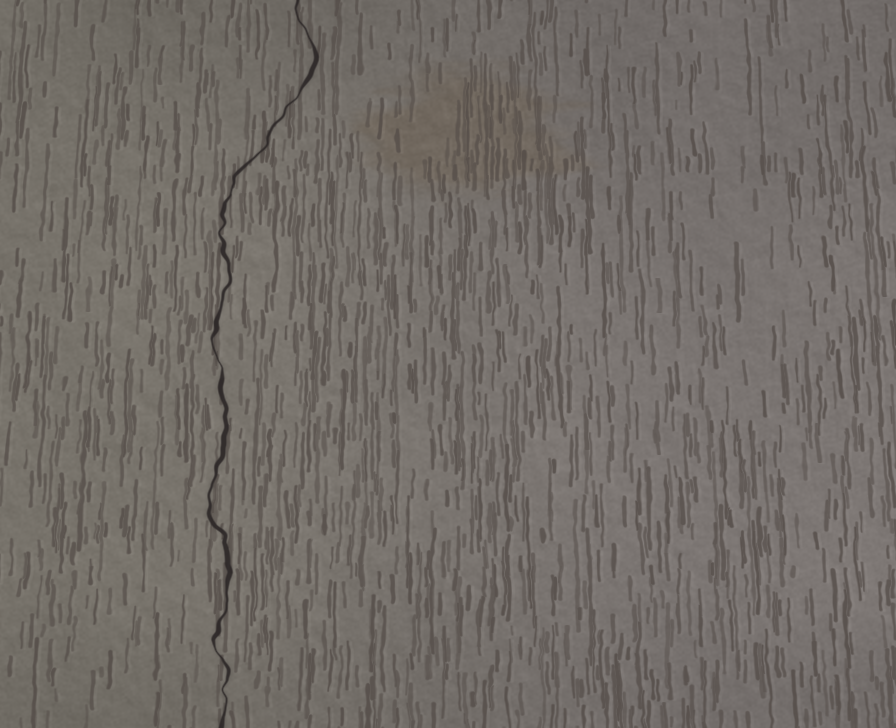
Write a WebGL 2 fragment shader that draws this texture.

```glsl
#version 300 es
precision highp float;

uniform vec2 u_resolution;
out vec4 fragColor;

float hash(vec2 p) {
  return fract(sin(dot(p, vec2(127.1, 311.7))) * 43758.5453);
}

float noise(vec2 p) {
  vec2 i = floor(p), f = fract(p);
  f = f * f * (3.0 - 2.0 * f);
  return mix(mix(hash(i), hash(i + vec2(1, 0)), f.x),
             mix(hash(i + vec2(0, 1)), hash(i + vec2(1, 1)), f.x), f.y);
}

float fbm(vec2 p) {
  float sum = 0.0, gain = 0.5;
  for (int i = 0; i < 4; i++) {
    sum += gain * noise(p);
    p = mat2(1.6, 1.2, -1.2, 1.6) * p + 7.3;
    gain *= 0.5;
  }
  return sum;
}

// Share of cells that hold a groove: streaky, thinner towards the top
float grooveDensity(vec2 p) {
  float streaks = noise(vec2(p.x * 11.0, p.y * 3.5) + 4.0);
  float middle = exp(-pow((p.x - 0.66) / 0.25, 2.0));
  return (0.10 + 0.33 * streaks + 0.09 * middle) * (1.0 - 0.45 * smoothstep(0.75, 1.0, p.y));
}

// Vertical scratches, from long strokes to short pits, in overlapping layers
float grooves(vec2 p, float blur) {
  float depth = 0.0;
  p.x += 0.005 * (noise(p * vec2(30.0, 22.0)) - 0.5) + 0.003 * (noise(p * 95.0) - 0.5);
  for (int i = 0; i < 7; i++) {
    float layer = float(i);
    vec2 cell = vec2(0.015 + 0.0013 * layer, 0.21 / (1.0 + 0.55 * layer));
    vec2 q = p + layer * vec2(0.373, 0.717) + 3.0;
    float column = floor(q.x / cell.x);
    q.y += cell.y * hash(vec2(column, layer));
    vec2 id = vec2(column, floor(q.y / cell.y));
    vec2 local = q - (id + 0.5) * cell;
    vec2 seed = id + 19.7 * layer;
    vec2 center = p - local;
    local.x -= (hash(seed + 1.3) - 0.5) * cell.x * 0.5;
    float halfLength = cell.y * mix(0.10, 0.46, hash(seed + 2.9));
    float halfWidth = mix(0.0016, 0.0031, hash(seed + 5.1));
    halfWidth *= 0.65 + 0.6 * noise(vec2(column * 3.7, p.y * 75.0));
    float dist = length(vec2(local.x, max(abs(local.y) - halfLength, 0.0))) - halfWidth;
    float present = step(hash(seed + 8.7), grooveDensity(center));
    float strength = mix(0.55, 1.0, hash(seed + 11.3));
    depth = max(depth, present * strength * (1.0 - smoothstep(-blur, blur, dist)));
  }
  return depth;
}

// Horizontal place of the crack at height y
float crackPath(float y) {
  float x = 0.304 + 0.128 * smoothstep(0.69, 0.93, y) - 0.024 * smoothstep(0.93, 1.0, y);
  x += 0.009 * sin(y * 33.0 + 0.5) * (1.0 - smoothstep(0.65, 0.75, y));
  return x + 0.016 * (noise(vec2(y * 24.0, 2.0)) - 0.5) + 0.008 * (noise(vec2(y * 75.0, 8.0)) - 0.5);
}

float crack(vec2 p, float blur) {
  float slope = (crackPath(p.y + 0.004) - crackPath(p.y - 0.004)) / 0.008;
  float dist = abs(p.x - crackPath(p.y)) / sqrt(1.0 + slope * slope);
  float halfWidth = 0.0008 + 0.0030 * noise(vec2(p.y * 38.0, 5.0));
  return 1.0 - smoothstep(-blur, blur, dist - halfWidth);
}

// Low bumps of the plaster and slanted trowel marks
float plaster(vec2 p) {
  float bumps = fbm(p * 48.0);
  float trowel = fbm(mat2(0.87, -0.5, 0.5, 0.87) * p * vec2(14.0, 60.0));
  return bumps + 0.5 * trowel;
}

void main() {
  vec2 p = gl_FragCoord.xy / u_resolution.y;
  float blur = max(0.0016, 0.7 / u_resolution.y);

  // Strokes lean together towards the top
  vec2 fan = vec2(0.615 + (p.x - 0.615) / (1.04 - 0.11 * p.y), p.y);

  // Warm on the left, cooler on the right, dimmer at the top
  vec3 color = mix(vec3(0.472, 0.454, 0.422), vec3(0.480, 0.457, 0.446), smoothstep(0.1, 1.0, p.x));
  color *= 1.0 - 0.08 * smoothstep(0.6, 1.05, p.y) - 0.05 * smoothstep(0.25, 0.0, p.y);
  color *= 0.95 + 0.11 * fbm(p * 5.0);

  // Brown stain with ragged, sideways edges
  vec2 stainOffset = (p - vec2(0.64, 0.81)) / vec2(0.16, 0.095);
  float stain = length(stainOffset) + 0.9 * (fbm(p * vec2(9.0, 35.0)) - 0.5);
  color = mix(color, vec3(0.435, 0.393, 0.345), 0.65 * (1.0 - smoothstep(0.6, 1.1, stain)));

  // Relief lit from the upper right
  float relief = plaster(p) - plaster(p + vec2(0.003, 0.004));
  color += 0.085 * relief + 0.022 * (noise(p * 260.0) - 0.5);

  // Grooves with a pale raised lip
  float groove = grooves(fan, blur);
  float lip = max(grooves(fan - vec2(0.0045, -0.001), blur) - groove, 0.0);
  color += 0.028 * lip;
  color = mix(color, vec3(0.325, 0.295, 0.278), 0.82 * groove);

  // Crack with a soft shadow
  color *= 1.0 - 0.16 * crack(p, 0.007);
  color = mix(color, vec3(0.17, 0.15, 0.15), 0.9 * crack(p, blur));

  fragColor = vec4(color, 1.0);
}
```
